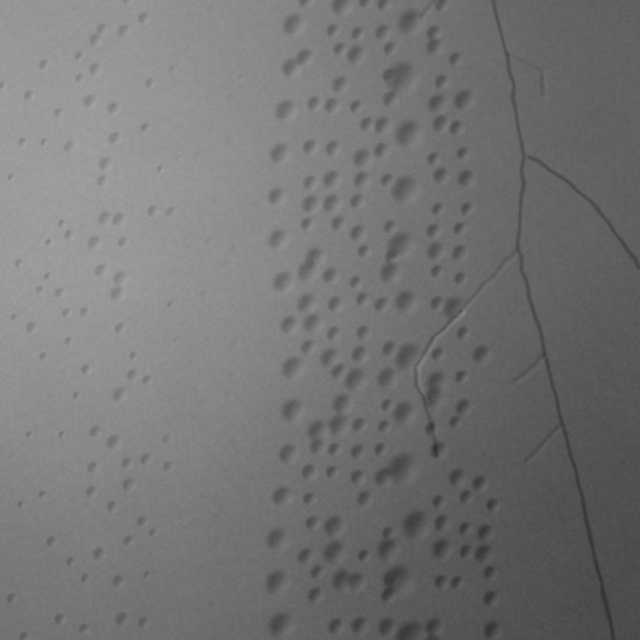
This texture is drawn by a Shadertoy shader. Its source:

```glsl
// A grey, grainy surface lit from the upper left: a dense band of blisters,
// sparse pits on the left, and branching cracks on the right.
// Blisters come from hashed grids and two columns, cracks from line segments.

#define BLISTER_CELL 0.039
#define PIT_CELL 0.043
#define COLUMN_STEP 0.0873
#define BLISTER_DEPTH 0.112
#define BLISTER_SHINE 0.05
#define CRACK_WIDTH 0.0042
#define CRACK_DEPTH 0.085
#define RIM_SHINE 0.05
#define GRAIN 0.042
#define LIGHT_DIR vec2(0.83, -0.56)

float hash(vec2 p) {
    return fract(sin(dot(p, vec2(127.1, 311.7))) * 43758.5);
}

float noise(vec2 p) {
    vec2 i = floor(p), f = fract(p);
    f = f * f * (3.0 - 2.0 * f);
    return mix(mix(hash(i), hash(i + vec2(1, 0)), f.x),
               mix(hash(i + vec2(0, 1)), hash(i + vec2(1, 1)), f.x), f.y);
}

// Broad fall-off of light towards the right and the bottom
float backdrop(vec2 p) {
    float left = mix(0.445, 0.608, smoothstep(-0.08, 0.64, p.y));
    left -= 0.02 * smoothstep(0.75, 1.0, p.y);
    float right = mix(0.295, 0.38, smoothstep(0.0, 0.8, p.y));
    return mix(left, right, smoothstep(0.08, 1.02, p.x));
}

// Raised spot: dark on the upper left, easing to pale on the lower right
float blister(vec2 p, vec2 centre, float radius) {
    vec2 q = (p - centre) / radius;
    float body = 1.0 - smoothstep(0.5, 1.25, length(q));
    float side = smoothstep(-0.5, 0.85, dot(q, LIGHT_DIR));
    return body * mix(-BLISTER_DEPTH, BLISTER_SHINE, side);
}

// Dense band, leaving room for the two columns of large blisters
float blisterBand(vec2 p) {
    float tone = 0.0;
    vec2 home = floor(p / BLISTER_CELL);
    for (int j = -1; j <= 1; j++)
    for (int i = -1; i <= 1; i++) {
        vec2 id = home + vec2(i, j);
        vec2 jitter = vec2(hash(id), hash(id + 17.3)) - 0.5;
        vec2 c = (id + 0.5 + 0.55 * jitter) * BLISTER_CELL;
        float size = hash(id + 41.9);
        float edge = mix(0.79, 0.715, c.y);
        bool inside = c.x > 0.43 && c.x < edge
            && abs(c.x - 0.637) > 0.023 && abs(c.x - 0.446) > 0.018;
        if (inside && hash(id + 73.7) < 0.88)
            tone += blister(p, c, mix(0.011, 0.020, size * size));
    }
    return tone;
}

// Large blisters: two uneven vertical rows
float blisterColumns(vec2 p) {
    float tone = 0.0;
    for (int i = 0; i < 16; i++) {
        float k = float(i), h = hash(vec2(k, 5.3));
        vec2 right = vec2(0.638 + 0.035 * (h - 0.5), 0.964 - COLUMN_STEP * k);
        vec2 left = vec2(0.447 + 0.013 * cos(k * 0.75), 0.96 - 0.067 * k);
        tone += blister(p, right, mix(0.019, 0.028, hash(vec2(k, 2.7))));
        tone += blister(p, left, mix(0.014, 0.023, hash(vec2(k, 9.1))));
    }
    return tone;
}

// Small pits, largest along one stripe and fading towards the band
float pits(vec2 p) {
    float tone = 0.0;
    vec2 home = floor(p / PIT_CELL);
    for (int j = -1; j <= 1; j++)
    for (int i = -1; i <= 1; i++) {
        vec2 id = home + vec2(i, j);
        vec2 jitter = vec2(hash(id + 3.1), hash(id + 29.7)) - 0.5;
        vec2 c = (id + 0.5 + 0.85 * jitter) * PIT_CELL;
        float stripe = exp(-pow((c.x - 0.17) / 0.04, 2.0));
        float fade = 1.0 - 0.75 * smoothstep(0.25, 0.29, c.x);
        float radius = mix(0.006, 0.010, hash(id + 61.3)) + 0.004 * stripe;
        if (c.x < 0.38 && hash(id + 88.1) < 0.45 + 0.35 * stripe)
            tone += 0.75 * fade * blister(p, c, radius);
    }
    return tone;
}

float seg(vec2 p, vec2 a, vec2 b) {
    vec2 v = b - a;
    return length(p - a - v * clamp(dot(p - a, v) / dot(v, v), 0.0, 1.0));
}

float stroke(float d) {
    return 1.0 - smoothstep(0.1 * CRACK_WIDTH, 1.3 * CRACK_WIDTH, d);
}

float mainCrack(vec2 p) {
    float d = min(seg(p, vec2(0.771, 1.0), vec2(0.792, 0.915)), seg(p, vec2(0.792, 0.915), vec2(0.819, 0.753)));
    d = min(d, min(seg(p, vec2(0.819, 0.753), vec2(0.81, 0.609)), seg(p, vec2(0.81, 0.609), vec2(0.846, 0.466))));
    d = min(d, min(seg(p, vec2(0.846, 0.466), vec2(0.911, 0.219)), seg(p, vec2(0.911, 0.219), vec2(0.958, 0.0))));
    d = min(d, min(seg(p, vec2(0.827, 0.753), vec2(0.872, 0.727)), seg(p, vec2(0.872, 0.727), vec2(0.937, 0.674))));
    return min(d, seg(p, vec2(0.937, 0.674), vec2(1.0, 0.583)));
}

float hookCrack(vec2 p) {
    float d = min(seg(p, vec2(0.72, 0.515), vec2(0.677, 0.473)), seg(p, vec2(0.677, 0.473), vec2(0.651, 0.427)));
    d = min(d, min(seg(p, vec2(0.651, 0.427), vec2(0.653, 0.398)), seg(p, vec2(0.653, 0.398), vec2(0.671, 0.355))));
    return min(d, seg(p, vec2(0.671, 0.355), vec2(0.682, 0.29)));
}

float faintCracks(vec2 p) {
    float d = min(seg(p, vec2(0.807, 0.612), vec2(0.72, 0.515)), seg(p, vec2(0.849, 0.447), vec2(0.805, 0.404)));
    d = min(d, min(seg(p, vec2(0.875, 0.336), vec2(0.82, 0.277)), seg(p, vec2(0.68, 1.0), vec2(0.658, 0.974))));
    return min(d, min(seg(p, vec2(0.792, 0.915), vec2(0.846, 0.889)), seg(p, vec2(0.846, 0.889), vec2(0.846, 0.85))));
}

void mainImage(out vec4 fragColor, in vec2 fragCoord) {
    vec2 p = fragCoord / iResolution.xy;
    float tone = backdrop(p) + 0.012 * (noise(p * 14.0) - 0.5);
    tone += clamp(blisterBand(p) + blisterColumns(p) + pits(p), -0.12, 0.06);

    // Cracks wander slightly; the branches catch light on one lip
    vec2 q = p + 0.006 * (vec2(noise(p * 45.0), noise(p * 45.0 + 31.0)) - 0.5);
    vec2 lip = q - 0.007 * LIGHT_DIR;
    tone -= CRACK_DEPTH * max(stroke(mainCrack(q)), 0.8 * stroke(hookCrack(q)));
    tone -= 0.5 * CRACK_DEPTH * stroke(faintCracks(q));
    tone += RIM_SHINE * smoothstep(0.34, 0.42, p.y) * stroke(hookCrack(lip));
    tone += 0.4 * RIM_SHINE * stroke(faintCracks(lip));

    // Soft film grain at two scales
    tone += GRAIN * (0.6 * noise(p * 380.0) + 0.4 * noise(p * 170.0 + 9.0) - 0.5);
    fragColor = vec4(vec3(tone), 1.0);
}
```
